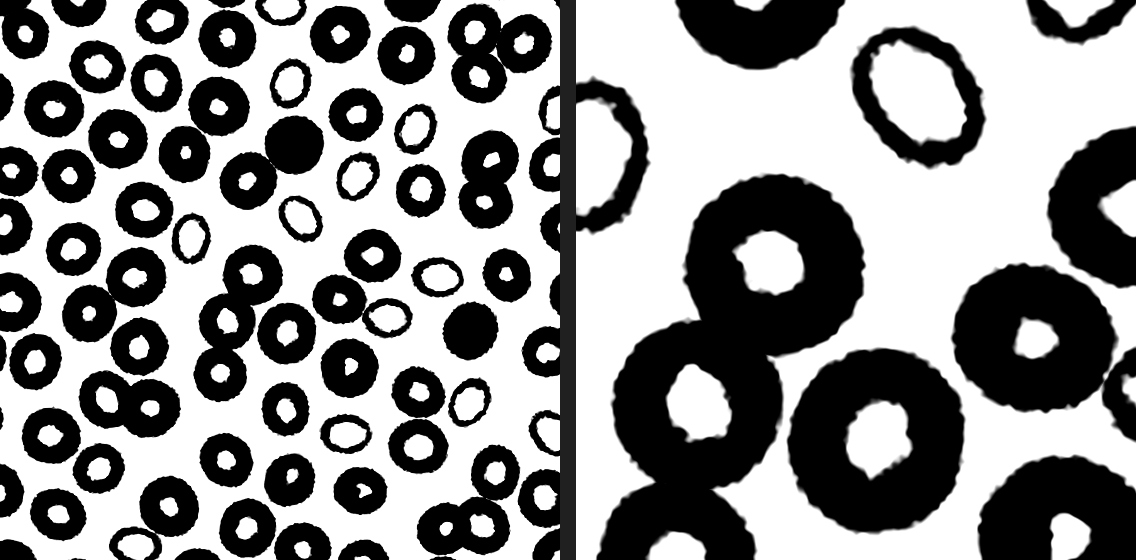
Left, the full canvas; right, a detail of the centre.
Give the GLSL for this pattern, as a three.js fragment shader.

```glsl
// Scattered black ring cells on white, like a thresholded blood smear.
// A rotated, staggered lattice is jittered and warped; each site holds a slightly
// oval ring, a solid disc with a ragged fleck, or a thin oval. Rings merge by min().
varying vec2 vUv;

const vec3 PAPER = vec3(1.0);
const vec3 INK = vec3(0.0);
const float PITCH = 0.118;               // mean spacing of cells
const vec2 STEP = vec2(1.07, 0.93);      // lattice step in pitches
const float LATTICE_ANGLE = 0.35;
const float EDGE = 0.0013;               // half width of the soft edge
const float SOLID_SHARE = 0.12;
const float THIN_SHARE = 0.14;

float hash(vec2 p, float seed) {
  return fract(sin(dot(p, vec2(127.1, 311.7)) + seed * 74.7) * 43758.5453);
}

float noise(vec2 p, float seed) {
  vec2 i = floor(p);
  vec2 f = fract(p);
  f = f * f * (3.0 - 2.0 * f);
  float low = mix(hash(i, seed), hash(i + vec2(1.0, 0.0), seed), f.x);
  float high = mix(hash(i + vec2(0.0, 1.0), seed), hash(i + 1.0, seed), f.x);
  return mix(low, high, f.y);
}

vec2 rotate(vec2 p, float angle) {
  float c = cos(angle);
  float s = sin(angle);
  return vec2(c * p.x - s * p.y, s * p.x + c * p.y);
}

// Approximate signed distance to an oval
float oval(vec2 p, vec2 radii) {
  return (length(p / radii) - 1.0) * min(radii.x, radii.y);
}

// Centre of one lattice site, in canvas units before rotation
vec2 cellCentre(vec2 id) {
  vec2 site = id + vec2(0.5 * mod(id.y, 2.0), 0.0);
  vec2 jitter = vec2(hash(id, 1.0), hash(id, 2.0)) - 0.5;
  vec2 warp = 0.14 * sin(id.yx * vec2(1.3, 0.9) + vec2(0.4, 2.1));
  float pull = 0.24 * step(0.88, hash(id, 3.0));
  return (site + 0.34 * jitter + warp + vec2(pull, 0.0)) * STEP * PITCH;
}

// Signed distance to one cell; p is relative to its centre
float cell(vec2 p, vec2 id, float rough) {
  float kind = hash(id, 4.0);
  float solid = step(kind, SOLID_SHARE);
  float thin = step(1.0 - THIN_SHARE, kind);
  float radius = mix(mix(0.047, 0.055, hash(id, 5.0)), 0.046, thin);
  float aspect = mix(mix(0.88, 1.0, hash(id, 6.0)), 0.76, thin);
  vec2 q = rotate(p, 6.2832 * hash(id, 7.0));

  // Outer outline with a gentle bulge
  float bulge = 0.0035 * (noise(q * 28.0 + id * 9.0, 8.0) - 0.5);
  float outer = oval(q, radius * vec2(1.0, aspect)) + bulge + rough;

  // Pale centre: middling in rings, wide in thin ovals, a side fleck in discs
  float opening = mix(0.27, 0.5, hash(id, 9.0));
  opening = mix(opening, 0.7, thin);
  opening = mix(opening, 0.24 * step(0.5, hash(id, 10.0)), solid);
  float shift = mix(0.08, 0.45, solid) * (hash(id, 11.0) - 0.2);
  vec2 holeRadii = radius * max(opening, 0.001) * vec2(1.0, mix(0.82, 0.72, thin));
  float ragged = mix(0.006, 0.013, solid) * (noise(q * 85.0 + id * 5.0, 12.0) - 0.5);
  float inner = oval(q - vec2(shift * radius, 0.0), holeRadii) + ragged + rough;
  inner = mix(1.0, inner, step(0.01, opening));
  return max(outer, -inner);
}

// Nearest cell among the surrounding lattice sites
float cells(vec2 p, float rough) {
  vec2 base = floor(p / (PITCH * STEP));
  float nearest = 1.0;
  for (int y = -2; y <= 2; y++) {
    for (int x = -2; x <= 2; x++) {
      vec2 id = base + vec2(float(x), float(y));
      nearest = min(nearest, cell(p - cellCentre(id), id, rough));
    }
  }
  return nearest;
}

void main() {
  // Fine grain makes the outlines slightly jagged
  float rough = 0.0032 * (noise(vUv * 230.0, 13.0) - 0.5);
  float d = cells(rotate(vUv, LATTICE_ANGLE), rough);
  gl_FragColor = vec4(mix(INK, PAPER, smoothstep(-EDGE, EDGE, d)), 1.0);
}
```
